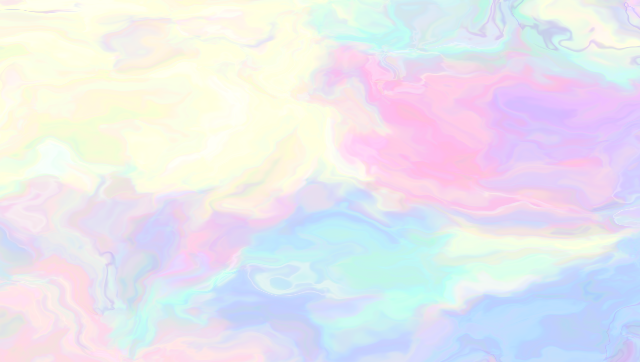
Write a Shadertoy shader that draws this background.

```glsl
// Pastel marbled clouds: six soft tints compete through noise fields that
// share one warped, horizontally stretched domain. Thin violet creases,
// pale wisps and a faint iridescent shimmer add the fine detail.

const vec2  CLOUD_SCALE  = vec2(1.55, 2.9);  // cells per canvas height
const float BROAD_WARP   = 1.3;
const float FINE_WARP    = 0.75;
const float TINT_CONTRAST = 23.0;            // higher gives purer patches
const float CREASE_WIDTH = 0.035;
const float CREASE_DEPTH = 0.42;
const float WISP_LIGHT   = 0.40;
const float SHIMMER      = 0.022;
const float GRAIN        = 0.10;
const float LIFT         = 0.008;
const int   TINT_COUNT   = 6;

const vec3 CREASE_TINT = vec3(0.73, 0.66, 0.93);
const vec3 WISP_TINT   = vec3(1.00, 0.97, 0.96);
const vec3 TINTS[TINT_COUNT] = vec3[TINT_COUNT](
    vec3(1.00, 0.76, 0.91),   // pink
    vec3(1.00, 1.00, 0.88),   // cream
    vec3(0.73, 0.84, 1.00),   // sky
    vec3(1.00, 0.87, 0.91),   // blush
    vec3(0.73, 1.00, 0.95),   // mint
    vec3(0.86, 0.74, 1.00));  // lavender

float hash(vec2 p) {
    return fract(sin(dot(p, vec2(127.1, 311.7))) * 43758.5);
}

float noise(vec2 p) {
    vec2 cell = floor(p);
    vec2 f = fract(p);
    f = f * f * f * (f * (f * 6.0 - 15.0) + 10.0);
    float low  = mix(hash(cell), hash(cell + vec2(1.0, 0.0)), f.x);
    float high = mix(hash(cell + vec2(0.0, 1.0)), hash(cell + 1.0), f.x);
    return mix(low, high, f.y);
}

// Fractal noise, normalised to 0..1.
float fbm(vec2 p, int octaves) {
    const mat2 TURN = mat2(1.94, 0.48, -0.48, 1.94);
    float sum = 0.0, total = 0.0, amplitude = 0.5;
    for (int i = 0; i < octaves; i++) {
        sum += amplitude * noise(p);
        total += amplitude;
        p = TURN * p + 7.3;
        amplitude *= 0.5;
    }
    return sum / total;
}

vec2 drift(vec2 p) {
    return vec2(fbm(p + 3.1, 5), fbm(p + 17.7, 5)) - 0.5;
}

// Thin line along the middle contour of a noise field.
float contour(float field, float width) {
    return 1.0 - smoothstep(0.0, width, abs(field - 0.5));
}

// Soft competition between the tints.
vec3 blendTints(vec2 p) {
    vec3 sum = vec3(0.0);
    float total = 0.0;
    for (int i = 0; i < TINT_COUNT; i++) {
        float field = fbm(p + float(i) * vec2(31.7, 19.3), 5);
        float weight = exp(TINT_CONTRAST * (field - 0.5));
        sum += weight * TINTS[i];
        total += weight;
    }
    return sum / total;
}

void mainImage(out vec4 fragColor, in vec2 fragCoord) {
    vec2 p = fragCoord / iResolution.y * CLOUD_SCALE;

    // Two rounds of warping fold the clouds into marbled sheets.
    vec2 broad = drift(p);
    vec2 fine = drift(2.1 * p + 2.5 * broad + 41.0);
    vec2 folded = p + BROAD_WARP * broad + FINE_WARP * fine;

    vec3 color = blendTints(folded);

    // Violet creases and pale wisps, each limited to scattered areas.
    float creaseArea = smoothstep(0.52, 0.72, noise(1.3 * p + 57.0));
    float crease = contour(fbm(1.7 * folded + 83.0, 5), CREASE_WIDTH);
    color = mix(color, CREASE_TINT, CREASE_DEPTH * crease * creaseArea);

    float wispArea = smoothstep(0.35, 0.75, noise(1.7 * p + 91.0));
    float wisp = contour(fbm(2.6 * folded + 29.0, 5), 0.05);
    color = mix(color, WISP_TINT, WISP_LIGHT * wisp * wispArea);

    // Faint rainbow bands and mottling.
    float mottle = fbm(5.0 * folded + 13.0, 4);
    color += SHIMMER * cos(6.283 * (3.0 * mottle + vec3(0.0, 0.33, 0.67)));
    color += GRAIN * (mottle - 0.5) + LIFT;

    fragColor = vec4(clamp(color, 0.0, 1.0), 1.0);
}
```
